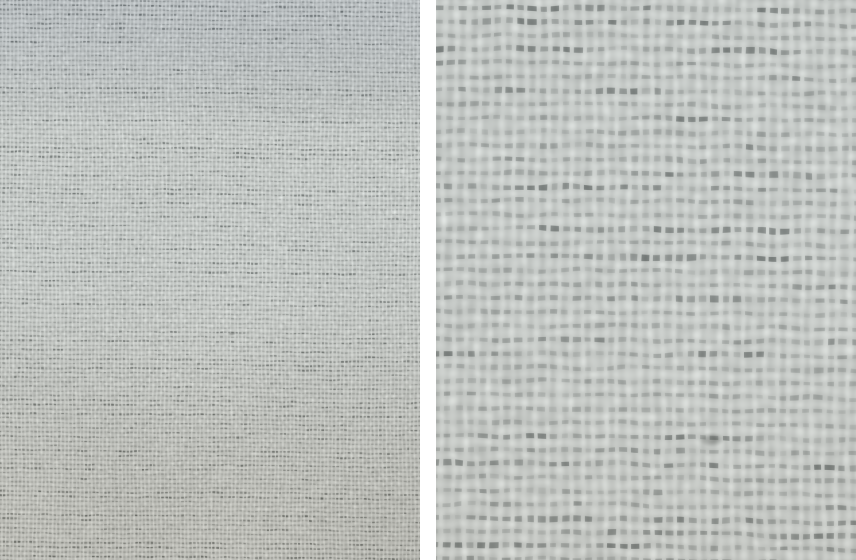
Left: the whole. Right: its middle third, enlarged.
This texture is drawn by a Shadertoy shader. Its source:

```glsl
float hash(vec2 p) {
    p = fract(p * vec2(0.1031, 0.1137));
    p += dot(p, p.yx + 33.33);
    return fract((p.x + p.y) * p.x * 17.0);
}

vec2 gradient(vec2 cell) {
    float angle = 6.2832 * hash(cell + 71.0);
    return vec2(cos(angle), sin(angle));
}

// Gradient noise, roughly -0.7 to 0.7
float noise(vec2 p) {
    vec2 i = floor(p), f = p - i;
    vec2 u = f * f * f * (f * (f * 6.0 - 15.0) + 10.0);
    vec2 e = vec2(1.0, 0.0);
    float low = mix(dot(gradient(i), f), dot(gradient(i + e), f - e), u.x);
    float high = mix(dot(gradient(i + e.yx), f - e.yx), dot(gradient(i + 1.0), f - 1.0), u.x);
    return mix(low, high, u.y);
}

// Broad light: cool at the top, pale in the middle, warm at the bottom
vec3 clothColor(vec2 uv) {
    vec3 warm = vec3(0.735, 0.737, 0.712);
    vec3 pale = vec3(0.773, 0.790, 0.780);
    vec3 cool = vec3(0.742, 0.763, 0.771);
    vec3 color = mix(warm, pale, smoothstep(0.0, 0.6, uv.y));
    color = mix(color, cool, smoothstep(0.72, 1.0, uv.y));
    float crease = 0.795 + 0.006 * sin(uv.x * 5.0);
    color -= 0.014 * smoothstep(-0.008, 0.008, uv.y - crease);
    color -= 0.012 * smoothstep(0.5, 1.0, uv.x) * (1.0 - uv.y);
    return color + 0.018 * noise(uv * vec2(2.5, 4.0) + 3.0);
}

void mainImage(out vec4 fragColor, in vec2 fragCoord) {
    vec2 uv = fragCoord / iResolution.xy;
    vec2 threads = vec2(108.0, 122.0);
    vec2 blur = 0.75 * threads / iResolution.xy;

    // Nearly straight warp and weft with small local shifts
    vec2 p = uv * threads;
    p.y += 0.8 * uv.x;
    p.x += 0.6 * noise(uv * vec2(4.0, 5.0)) + 0.22 * noise(p * vec2(0.9, 0.3));
    p.y += 0.3 * noise(uv * vec2(3.0, 4.0) + 19.0) + 0.24 * noise(p * vec2(0.3, 0.9) + 40.0);
    vec2 cell = floor(p);
    vec2 q = fract(p) - 0.5;

    // Rounded threads with alternating crossings
    vec3 color = clothColor(uv);
    float over = 2.0 * mod(cell.x + cell.y, 2.0) - 1.0;
    vec2 ridge = cos(6.2832 * q);
    color += 0.026 * ridge.x + 0.022 * ridge.y;
    color += 0.014 * over * (0.5 + 0.5 * ridge.x) * (0.5 + 0.5 * ridge.y);

    // Separate flat holes between four crossings, some rows opening in short runs
    vec2 knot = floor(p + 0.5);
    vec2 h = fract(p + 0.5) - 0.5;
    float pinhole = hash(knot + 12.0);
    float run = noise(vec2(uv.x * 13.0, knot.y * 0.73));
    float loose = smoothstep(0.5, 1.2, 0.8 * hash(vec2(knot.y, 5.0)) + 0.9 * run + 0.25 * pinhole);
    vec2 holeSize = vec2(0.27 + 0.08 * pinhole, 0.15 + 0.05 * loose);
    vec2 inside = 1.0 - smoothstep(-blur, blur, abs(h) - holeSize);
    float depth = 0.03 + 0.08 * pinhole + 0.15 * loose * (0.3 + 0.7 * pinhole);
    color -= vec3(1.0, 0.98, 0.97) * depth * inside.x * inside.y;

    // Uneven yarn: slubs, fibres and pale lint
    color += 0.022 * noise(p * vec2(0.15, 1.0) + 60.0);
    color += 0.022 * noise(p * vec2(1.0, 0.18) + 90.0);
    color += 0.05 * noise(p * 1.1 + 130.0);
    color += 0.05 * smoothstep(0.38, 0.65, noise(p * 0.45 + 200.0));

    // Small dark fleck caught in the weave
    vec2 fleck = (uv - vec2(0.552, 0.405)) / vec2(0.0075, 0.0036);
    color -= 0.16 * (1.0 - smoothstep(0.3, 1.4, length(fleck)));

    fragColor = vec4(clamp(color, 0.0, 1.0), 1.0);
}
```
